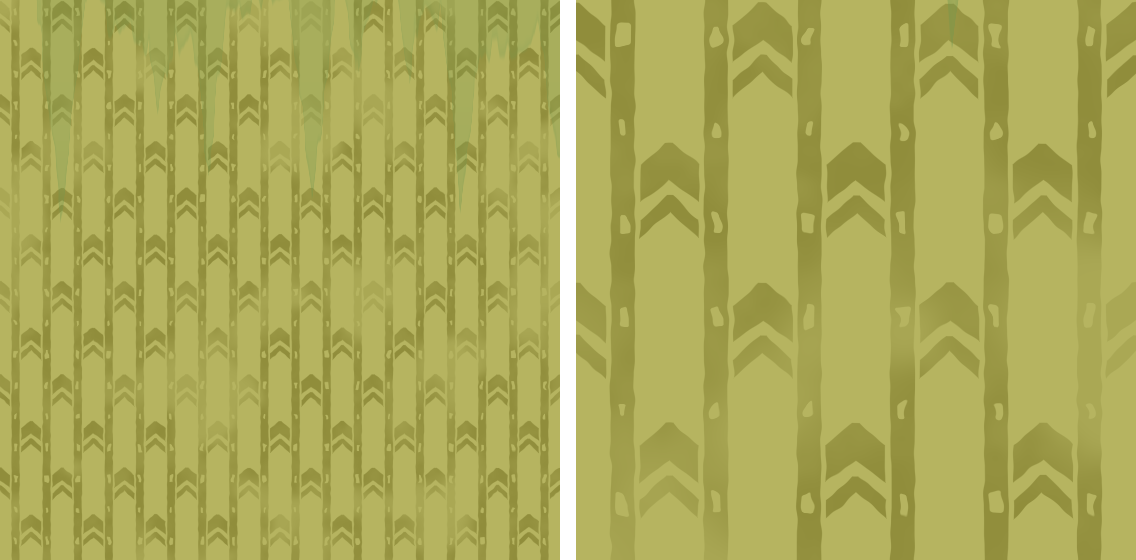
Left: the whole. Right: its middle third, enlarged.
This pattern is drawn by a WebGL 1 fragment shader. Its source:

```glsl
precision highp float;
// Olive wallpaper: upright stripes pierced by slots, with half-dropped arrow
// columns between them. Value noise fades the ink and roughens its edges, and
// tapering green damp stains run down from the top edge.

#define COLUMNS 18.0
#define DROP 3.0
#define STRIPE_HALF 0.128
#define ARROW_HALF 0.315
#define ROUGHNESS 0.03
#define FADED_INK 0.32
#define STAIN_ALPHA 0.2
#define STAIN_SPACING 0.0886
#define PAPER vec3(0.712, 0.706, 0.378)
#define INK vec3(0.565, 0.553, 0.232)
#define STAIN vec3(0.44, 0.59, 0.30)

uniform vec2 u_resolution;

float hash(vec2 p) {
  vec3 q = fract(vec3(p.xyx) * 0.1031);
  q += dot(q, q.yzx + 33.33);
  return fract((q.x + q.y) * q.z);
}

float noise(vec2 p) {
  vec2 i = floor(p), f = fract(p);
  f = f * f * (3.0 - 2.0 * f);
  vec2 e = vec2(0.0, 1.0);
  return mix(mix(hash(i), hash(i + e.yx), f.x),
             mix(hash(i + e.xy), hash(i + e.yy), f.x), f.y);
}

float fbm(vec2 p) {
  return 0.55 * noise(p) + 0.3 * noise(p * 2.1 + 17.0) + 0.15 * noise(p * 4.3 + 41.0);
}

float fill(float dist, float aa) {
  return 1.0 - smoothstep(-aa, aa, dist);
}

// Band between two sloping roof lines, clipped at the sides; y points down.
float roofBand(vec2 p, float top, float topSlope, float base, float baseSlope) {
  float x = abs(p.x);
  float slab = max(top + topSlope * x - p.y, p.y - base - baseSlope * x);
  return max(x - ARROW_HALF, slab * 0.76);
}

float arrow(vec2 p) {
  float head = max(roofBand(p, 0.0, 0.85, 0.43, 0.75), 0.035 - p.y);
  float tail = max(roofBand(p, 0.565, 0.92, 0.77, 0.90), 0.595 - p.y);
  return min(head, tail);
}

// One slot per cell height; every third one is smaller.
float slot(vec2 p) {
  float y = p.y - 0.39;
  float id = floor(y + 0.5);
  float small = 1.0 - step(0.5, abs(mod(id, 3.0) - 1.0));
  vec2 halfSize = mix(vec2(0.05, 0.12), vec2(0.036, 0.085), small);
  vec2 d = abs(vec2(p.x, y - id)) - halfSize + 0.03;
  return length(max(d, 0.0)) + min(max(d.x, d.y), 0.0) - 0.03;
}

// How far down the stain reaches at x, before fraying.
float stainDepth(float x) {
  float depth = 0.1 * cos(6.2832 * (x - 0.306) / 0.58);
  for (int i = 0; i < 11; i++) {
    float k = float(i);
    float reach = 0.2 + 0.19 * cos(6.2832 * k / 2.6);
    float center = 0.111 + STAIN_SPACING * k + 0.012 * (hash(vec2(k, 5.0)) - 0.5);
    float width = 0.018 + 0.065 * reach;
    depth = max(depth, reach * (1.0 - abs(x - center) / width));
  }
  return depth;
}

void main() {
  vec2 uv = gl_FragCoord.xy / u_resolution.y;
  float down = 1.0 - uv.y;
  float pixel = 1.0 / u_resolution.y;
  vec2 cell = vec2(uv.x, down) * COLUMNS;
  float aa = 0.75 * pixel * COLUMNS;

  // Rough printed edges
  vec2 wobble = vec2(noise(cell * 7.0), noise(cell * 7.0 + 53.0)) - 0.5;
  vec2 rough = cell + wobble * ROUGHNESS;

  // Stripes with slots
  vec2 stripePos = vec2(fract(rough.x) - 0.5, rough.y);
  vec2 slotPos = stripePos + wobble * 0.055;
  float stripe = max(abs(stripePos.x) - STRIPE_HALF, -slot(slotPos));

  // Arrows, alternate columns lowered by half a repeat
  float column = floor(rough.x + 0.5);
  float shift = 0.5 * DROP * mod(column, 2.0);
  float arrows = arrow(vec2(rough.x - column, mod(rough.y - shift, DROP)));

  // Ink worn in broad patches and small blotches
  float patches = smoothstep(0.22, 0.55, fbm(cell * 0.42 + 9.0));
  float blotches = smoothstep(0.15, 0.7, fbm(cell * 1.3 + 71.0));
  float strength = mix(FADED_INK, 1.0, patches * mix(0.62, 1.0, blotches));
  float ink = fill(min(stripe, arrows), aa) * strength;
  vec3 color = mix(PAPER, INK, ink);

  // Damp stains with frayed, darker rims
  float fray = noise(vec2(uv.x * 150.0, down * 5.0)) - 0.5;
  float inside = stainDepth(uv.x + 0.004 * (noise(uv * 30.0) - 0.5)) + 0.07 * fray - down;
  float stain = smoothstep(0.0, 8.0 * pixel, inside);
  float rim = 1.0 - smoothstep(0.0, 0.035, inside);
  float tip = smoothstep(0.12, 0.36, down);
  color = mix(color, STAIN, stain * (STAIN_ALPHA + 0.14 * rim + 0.08 * tip));

  gl_FragColor = vec4(color, 1.0);
}
```
